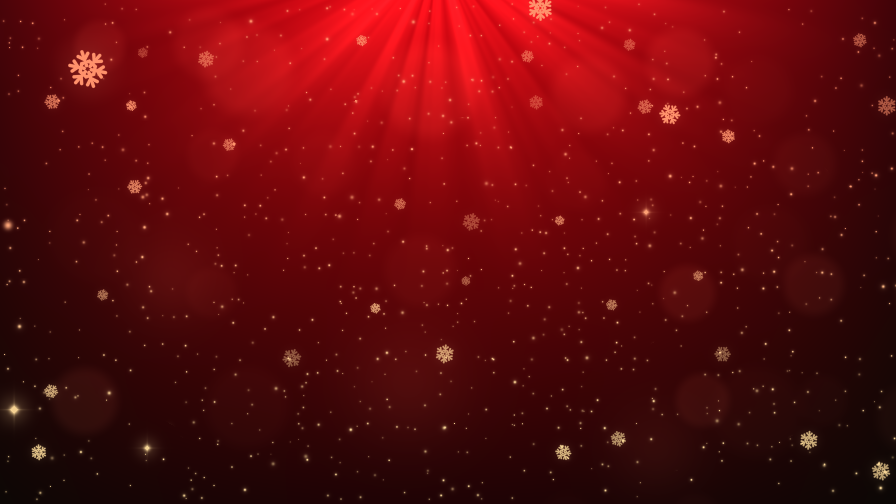
Write a WebGL 2 fragment shader that draws this background.

```glsl
#version 300 es
precision highp float;
// Festive red backdrop: light rays from above, soft bokeh, golden dust and snowflakes.
uniform vec2 u_resolution;
out vec4 fragColor;

const float SECTOR = 1.0471976; // sixth of a turn
const vec3 PEACH = vec3(1.0, 0.57, 0.42);
const vec3 CREAM = vec3(0.96, 0.83, 0.58);

float hash(vec2 p) {
    vec3 q = fract(p.xyx * 0.1031);
    q += dot(q, q.yzx + 33.33);
    return fract((q.x + q.y) * q.z);
}

vec2 hash2(vec2 p) {
    return vec2(hash(p), hash(p + 47.3));
}

float noise(float x) {
    float i = floor(x);
    return mix(hash(vec2(i, 3.0)), hash(vec2(i + 1.0, 3.0)), smoothstep(0.0, 1.0, x - i));
}

float segment(vec2 p, vec2 a, vec2 b) {
    vec2 d = b - a;
    return length(p - a - d * clamp(dot(p - a, d) / dot(d, d), 0.0, 1.0));
}

float gaussian(vec2 p, float radius) {
    return exp(-dot(p, p) / (radius * radius));
}

// Six mirrored arms with side branches and an inner ring.
float snowflake(vec2 p, float radius, float turn, float pixel) {
    float angle = atan(p.y, p.x) + turn;
    angle = abs(mod(angle + 0.5 * SECTOR, SECTOR) - 0.5 * SECTOR);
    vec2 q = length(p) / radius * vec2(cos(angle), sin(angle));
    float d = segment(q, vec2(0.2, 0.0), vec2(1.0, 0.0));
    d = min(d, segment(q, vec2(0.55, 0.0), vec2(0.82, 0.28)));
    d = min(d, abs(q.x - 0.38));
    float aa = pixel / radius;
    float shape = 1.0 - smoothstep(0.08 - 0.5 * aa, 0.08 + aa, d);
    return shape * step(length(q), 1.2) + 0.16 * gaussian(p, radius * 1.1);
}

// Round glint with a thin four-pointed star.
float sparkle(vec2 p, float radius) {
    vec2 a = abs(p) / radius;
    float star = exp(-a.x * 0.7 - a.y * 5.0) + exp(-a.y * 0.7 - a.x * 5.0);
    return gaussian(p, radius) + 0.7 * star + 0.2 * gaussian(p, radius * 3.5);
}

// Scattered points, one possible point in each cell.
float dust(vec2 p, float cells, float size, float density, float seed) {
    vec2 id = floor(p * cells) + seed;
    vec2 local = (fract(p * cells) - 0.25 - 0.5 * hash2(id)) / cells;
    float chance = hash(id + 11.7);
    float radius = size * mix(0.55, 1.1, hash(id + 5.1));
    float light = gaussian(local, radius) + 0.12 * gaussian(local, radius * 2.6);
    return light * step(chance, density) * mix(0.3, 1.0, hash(id + 23.9));
}

float flakes(vec2 p, float cells, float density, float seed, float pixel) {
    vec2 id = floor(p * cells) + seed;
    vec2 local = (fract(p * cells) - 0.2 - 0.6 * hash2(id)) / cells;
    float radius = mix(0.008, 0.018, hash(id + 8.3));
    float light = snowflake(local, radius, hash(id + 2.9), pixel);
    return light * step(hash(id + 17.1), density) * mix(0.35, 0.85, hash(id + 31.7));
}

float bokeh(vec2 p, float cells, float seed) {
    vec2 id = floor(p * cells) + seed;
    vec2 local = (fract(p * cells) - 0.38 - 0.24 * hash2(id)) / cells;
    float radius = mix(0.2, 0.32, hash(id + 9.4)) / cells;
    float disc = 1.0 - smoothstep(radius * 0.7, radius * 1.15, length(local));
    return disc * step(hash(id + 4.6), 0.55) * hash(id + 13.2);
}

// Vertical red gradient, darkened at the sides and lit from the top.
vec3 backdrop(vec2 p, vec2 uv) {
    float side = abs(uv.x - 0.49) * 2.0;
    float red = mix(0.12, 0.7, pow(uv.y, 1.05)) * (1.0 - 0.62 * side * side);
    vec2 fromLight = p - vec2(0.87, 1.1);
    float angle = atan(fromLight.x, -fromLight.y);
    float rays = noise(angle * 9.0 + 20.0) * 0.65 + noise(angle * 23.0 + 50.0) * 0.35;
    float glow = gaussian(fromLight * vec2(0.8, 1.0), 0.36);
    red += glow * (0.12 + 0.45 * rays);
    float corner = side * side * (1.0 - uv.y);
    return vec3(red, 0.012 + 0.015 * corner + 0.13 * glow * rays, 0.018 + 0.05 * red * uv.y + 0.1 * glow * rays);
}

void main() {
    float pixel = 1.0 / u_resolution.y;
    vec2 p = gl_FragCoord.xy * pixel;
    vec2 uv = gl_FragCoord.xy / u_resolution;
    vec3 color = backdrop(p, uv);

    // Soft haze and out-of-focus discs
    float haze = bokeh(p, 3.0, 5.0) + bokeh(p + 0.17, 4.2, 61.0);
    haze += gaussian(p - vec2(0.34, 0.45), 0.09) + gaussian(p - vec2(0.81, 0.24), 0.12);
    haze += 0.8 * gaussian(p - vec2(1.3, 0.11), 0.09);
    color += haze * vec3(0.07, 0.035, 0.026);

    // Dust gathers towards the middle
    float crowd = mix(0.45, 1.0, gaussian(uv - vec2(0.55, 0.48), 0.42));
    float light = 0.0;
    for (int i = 0; i < 4; i++) {
        float k = float(i);
        light += dust(p + k * 0.137, 36.0 - k * 7.0, 0.0018 + k * 0.0005, (0.3 - k * 0.05) * crowd, k * 71.0);
    }
    light += flakes(p, 6.0, 0.42, 19.0, pixel);

    // Large flakes and bright glints
    light += 0.95 * snowflake(p - vec2(0.174, 0.863), 0.036, 0.2, pixel);
    light += 0.95 * snowflake(p - vec2(1.072, 0.984), 0.023, 0.5, pixel);
    light += 0.9 * snowflake(p - vec2(1.329, 0.773), 0.019, 0.1, pixel);
    light += sparkle(p - vec2(0.028, 0.187), 0.008) + 0.8 * sparkle(p - vec2(0.292, 0.111), 0.006);
    light += 0.8 * sparkle(p - vec2(1.282, 0.579), 0.006) + gaussian(p - vec2(0.016, 0.553), 0.008);

    vec3 gold = mix(CREAM, PEACH, smoothstep(0.1, 0.8, uv.y));
    color = mix(color, gold, clamp(light, 0.0, 1.0));
    fragColor = vec4(clamp(color, 0.0, 1.0), 1.0);
}
```
